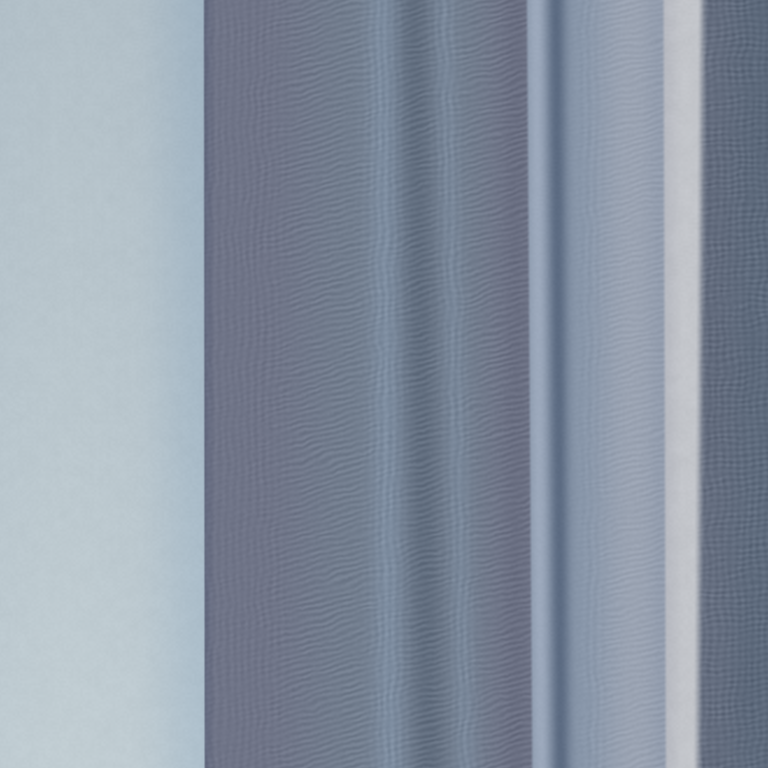
Give the GLSL for this texture, as a Shadertoy shader.

```glsl
// Draws a pale wall beside hanging blue-grey woven curtains with soft vertical folds.

const float TAU = 6.2831853;

float hash(vec2 p) {
    return fract(sin(dot(p, vec2(127.1, 311.7))) * 43758.5453);
}

float valueNoise(vec2 p) {
    vec2 cell = floor(p);
    vec2 f = fract(p);
    f = f * f * (3.0 - 2.0 * f);
    float low = mix(hash(cell), hash(cell + vec2(1.0, 0.0)), f.x);
    float high = mix(hash(cell + vec2(0.0, 1.0)), hash(cell + vec2(1.0, 1.0)), f.x);
    return mix(low, high, f.y);
}

float fbm(vec2 p) {
    float sum = 0.0;
    float weight = 0.5;
    for (int i = 0; i < 4; i++) {
        sum += weight * valueNoise(p);
        p = p * 2.03 + 17.0;
        weight *= 0.5;
    }
    return sum;
}

// Soft bump that marks a fold crest or valley
float fold(float x, float centre, float width) {
    float d = (x - centre) / width;
    return exp(-d * d);
}

// Zero left of the edge, one right of it
float edge(float x, float at, float softness) {
    return smoothstep(at - softness, at + softness, x);
}

// Signed thread relief; the slope tilts the rows, the beads split them into columns
float weave(vec2 uv, vec2 threads, float slope, float beads) {
    vec2 warp = vec2(fbm(uv * 23.0), fbm(uv * 31.0 + 9.0)) - 0.47;
    vec2 p = uv * threads + warp * 1.3;
    float rows = sin(TAU * (p.y - slope * p.x));
    float columns = sin(TAU * p.x);
    float strength = 0.4 + 1.1 * valueNoise(uv * threads * 0.7);
    return mix(rows, 0.45 * rows + 0.75 * columns, beads) * strength;
}

vec3 wallColour(vec2 uv) {
    vec3 colour = mix(vec3(0.745, 0.795, 0.820), vec3(0.690, 0.745, 0.780), uv.y);
    colour += vec3(0.012, 0.010, 0.006) * fold(uv.x, 0.09, 0.09);
    colour -= vec3(0.060, 0.040, 0.018) * smoothstep(0.17, 0.268, uv.x);
    return colour + 0.018 * (fbm(uv * 70.0) - 0.47);
}

// Broad curtain with one central valley between two crests
vec3 curtainColour(vec2 uv) {
    float down = 1.0 - uv.y;
    float leftCrest = fold(uv.x, 0.498 + 0.010 * down, 0.023);
    float valley = fold(uv.x, 0.538 + 0.020 * down, 0.024);
    float rightCrest = fold(uv.x, 0.577 + 0.030 * down, 0.017);
    float body = smoothstep(0.33, 0.47, uv.x) * (1.0 - smoothstep(0.60, 0.67, uv.x));

    vec3 colour = mix(vec3(0.435, 0.455, 0.530), vec3(0.445, 0.490, 0.555), body);
    colour += vec3(0.045, 0.060, 0.070) * (leftCrest + 0.65 * rightCrest);
    colour -= vec3(0.065, 0.062, 0.060) * valley;
    colour -= vec3(0.050, 0.045, 0.035) * (1.0 - smoothstep(0.266, 0.282, uv.x));
    colour -= 0.022 * fold(uv.x, 0.672, 0.018);

    float beads = max(1.0 - smoothstep(0.32, 0.40, uv.x), max(leftCrest, rightCrest));
    float relief = weave(uv, vec2(104.0, 122.0), 0.32, beads);
    float contrast = mix(0.014, 0.025, smoothstep(0.29, 0.40, uv.x));
    return colour + contrast * relief;
}

// Narrow bright pleat, its shadow, then a paler sheer panel
vec3 sheerColour(vec2 uv) {
    float x = uv.x - 0.006 * (1.0 - uv.y);
    vec3 colour = mix(vec3(0.535, 0.590, 0.665), vec3(0.605, 0.640, 0.700), edge(x, 0.785, 0.035));
    colour += vec3(0.080, 0.075, 0.075) * fold(x, 0.699, 0.012);
    colour -= vec3(0.175, 0.170, 0.155) * fold(x, 0.724, 0.013);
    colour -= vec3(0.030, 0.025, 0.018) * fold(x, 0.858, 0.018);
    float ribs = fold(x, 0.765, 0.018);
    float grain = smoothstep(0.735, 0.765, x);
    return colour + 0.015 * grain * weave(uv, vec2(100.0, 124.0), 0.30, ribs);
}

vec3 stripColour(vec2 uv) {
    vec3 colour = mix(vec3(0.720, 0.730, 0.760), vec3(0.765, 0.775, 0.795), edge(uv.x, 0.878, 0.014));
    return colour + 0.030 * (fbm(uv * 65.0) - 0.47);
}

vec3 darkPanelColour(vec2 uv) {
    vec3 colour = mix(vec3(0.390, 0.425, 0.495), vec3(0.365, 0.415, 0.485), edge(uv.x, 0.955, 0.04));
    colour += 0.030 * (fbm(uv * vec2(40.0, 9.0)) - 0.47);
    return colour + 0.030 * weave(uv, vec2(108.0, 126.0), 0.12, 0.65);
}

void mainImage(out vec4 fragColor, in vec2 fragCoord) {
    vec2 uv = fragCoord / iResolution.xy;
    float down = 1.0 - uv.y;

    // Layers from left to right
    vec3 colour = wallColour(uv);
    colour = mix(colour, curtainColour(uv), edge(uv.x, 0.2655 + 0.001 * down, 0.0018));
    colour = mix(colour, sheerColour(uv), edge(uv.x, 0.686 + 0.007 * down, 0.0028));
    colour = mix(colour, stripColour(uv), edge(uv.x, 0.864 + 0.003 * down, 0.0030));
    colour = mix(colour, darkPanelColour(uv), edge(uv.x, 0.915 - 0.006 * down, 0.0075));

    // Fine grain tied to the canvas
    colour += 0.014 * (valueNoise(uv * 330.0) - 0.5);
    fragColor = vec4(clamp(colour, 0.0, 1.0), 1.0);
}
```
